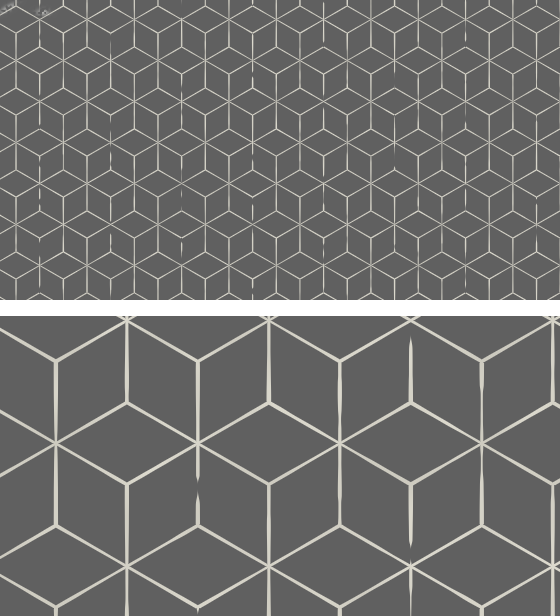
Top, the full canvas; bottom, a detail of the centre.
Write a Shadertoy shader that draws this pattern.

```glsl
// Tumbling-block lattice: thin cream lines on flat grey, forming outlined cubes.
// Each hexagonal cell holds a six-spoke star whose spokes end at the cell corners.
// Noise varies the line width, breaks some upright lines and smudges one corner.

const float STAR_SPACING = 0.0845;              // in canvas widths
const float SPOKE_LENGTH = STAR_SPACING / sqrt(3.0);
const float HALF_WIDTH = 0.00096;
const vec2 FIRST_STAR = vec2(0.0286, 0.1081);   // from the top left corner
const vec3 GROUND = vec3(0.378, 0.378, 0.378);
const vec3 CREAM = vec3(0.84, 0.83, 0.785);
const vec3 CHALK = vec3(0.76, 0.76, 0.75);

float hash(vec2 p) {
    return fract(sin(dot(p, vec2(127.1, 311.7))) * 43758.5453);
}

float valueNoise(vec2 p) {
    vec2 i = floor(p);
    vec2 f = fract(p);
    f = f * f * (3.0 - 2.0 * f);
    float low = mix(hash(i), hash(i + vec2(1.0, 0.0)), f.x);
    float high = mix(hash(i + vec2(0.0, 1.0)), hash(i + vec2(1.0, 1.0)), f.x);
    return mix(low, high, f.y);
}

// Offset from the nearest point of a triangular lattice
vec2 hexOffset(vec2 p, float spacing) {
    vec2 cell = spacing * vec2(1.0, sqrt(3.0));
    vec2 a = mod(p + 0.5 * cell, cell) - 0.5 * cell;
    vec2 b = mod(p, cell) - 0.5 * cell;
    return dot(a, a) < dot(b, b) ? a : b;
}

// Share of a pixel covered by a line at distance d
float lineCoverage(float d, float halfWidth, float pixel) {
    float inner = max(d - 0.5 * pixel, -halfWidth);
    float outer = min(d + 0.5 * pixel, halfWidth);
    return max(outer - inner, 0.0) / pixel;
}

// Width factor of an upright line; every third column is worn through in places
float uprightWear(float column, float y) {
    float worn = mod(column, 3.0) == 1.0 ? 1.0 : 0.4 * hash(vec2(column, 4.0));
    float grain = valueNoise(vec2(column * 7.0, y * 75.0));
    float thinning = 1.0 - smoothstep(0.12, 0.5, grain);
    return (1.05 + 0.25 * grain) * (1.0 - worn * thinning);
}

// Soft patch of chalk broken up by noise
float smudge(vec2 p, vec2 centre, vec2 size, float slant) {
    vec2 d = p - centre;
    d.y += slant * d.x;
    d /= size;
    return exp(-dot(d, d)) * smoothstep(0.2, 0.65, valueNoise(p * 260.0));
}

void mainImage(out vec4 fragColor, in vec2 fragCoord) {
    float pixel = 1.0 / iResolution.x;
    vec2 p = vec2(fragCoord.x, iResolution.y - fragCoord.y) * pixel;
    vec2 lattice = p - FIRST_STAR;
    vec2 q = abs(hexOffset(lattice, STAR_SPACING));

    // Spokes narrow slightly toward the star centre
    float taper = mix(0.82, 1.12, smoothstep(0.0, 1.0, length(q) / SPOKE_LENGTH));
    float wobble = mix(0.82, 1.15, valueNoise(p * 90.0));
    float column = round(lattice.x / (0.5 * STAR_SPACING));

    float uprightWidth = HALF_WIDTH * taper * uprightWear(column, p.y);
    float slopeWidth = HALF_WIDTH * taper * wobble;
    float upright = lineCoverage(q.x, uprightWidth, pixel);
    float slope = lineCoverage(abs(dot(q, vec2(-0.5, 0.5 * sqrt(3.0)))), slopeWidth, pixel);

    // Cream lines with a little uneven tone
    vec3 ink = CREAM * mix(0.95, 1.03, valueNoise(p * 40.0 + 9.0));
    vec3 colour = mix(GROUND, ink, min(max(upright, slope), 1.0));

    // Chalky marks near the top left
    float chalk = smudge(p, vec2(0.014, 0.015), vec2(0.014, 0.006), 0.5)
                + smudge(p, vec2(0.077, 0.022), vec2(0.011, 0.006), 0.0);
    colour = mix(colour, CHALK, min(chalk, 1.0) * 0.8);

    fragColor = vec4(colour, 1.0);
}
```
